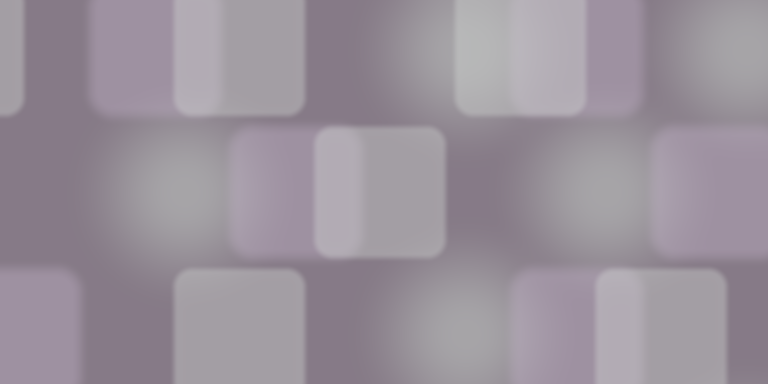
This background is drawn by a WebGL 1 fragment shader. Its source:

```glsl
precision highp float;
// Translucent rounded tiles on a mauve ground, in three layers at rising focus:
// far glows, soft lilac tiles, crisp pale tiles. Each layer shares one grid pitch
// and fills some of its cells, chosen by a modular rule for each row.

uniform vec2 u_resolution;

// Lengths are fractions of the canvas height.
const vec2 PITCH = vec2(0.366, 0.370);
const float HALF_SIZE = 0.1705;
const float CORNER = 0.036;
const float FIRST_ROW_Y = 0.129;

const vec3 GROUND = vec3(0.525, 0.480, 0.528);
const vec3 GLOW = vec3(0.650, 0.642, 0.655);
const vec3 LILAC = vec3(0.760, 0.697, 0.785);
const vec3 PALE = vec3(0.812, 0.828, 0.815);

float roundedBox(vec2 p, float halfSize, float radius) {
  vec2 q = abs(p) - halfSize + radius;
  return length(max(q, 0.0)) + min(max(q.x, q.y), 0.0) - radius;
}

// Rule is (step, phase, period, count): fills count columns of every period.
float isFilled(float column, vec4 rule) {
  return 1.0 - step(rule.w, mod(rule.x * column + rule.y + 0.5, rule.z));
}

vec4 rowRule(float row, vec4 low, vec4 middle, vec4 high) {
  float r = mod(row + 0.5, 3.0);
  return r < 1.0 ? low : (r < 2.0 ? middle : high);
}

// Coverage in x, strength of the lighter rim in y.
vec2 tileLayer(vec2 p, float firstX, float blur, vec4 low, vec4 middle, vec4 high) {
  vec2 origin = vec2(firstX, FIRST_ROW_Y);
  vec2 nearest = floor((p - origin) / PITCH + 0.5);
  float radius = min(HALF_SIZE, CORNER + blur);
  float clear = 1.0;
  float rim = 0.0;
  for (int j = -1; j <= 1; j++) {
    for (int i = -1; i <= 1; i++) {
      vec2 cell = nearest + vec2(float(i), float(j));
      float filled = isFilled(cell.x, rowRule(cell.y, low, middle, high));
      float d = roundedBox(p - origin - cell * PITCH, HALF_SIZE, radius);
      float cover = filled * (1.0 - smoothstep(-blur, blur, d));
      clear *= 1.0 - cover;
      rim = max(rim, cover * exp(-abs(d) / 0.014));
    }
  }
  return vec2(1.0 - clear, rim);
}

void main() {
  vec2 p = gl_FragCoord.xy / u_resolution.y;

  vec2 glow = tileLayer(p, 0.482, 0.145,
    vec4(1.0, -2.0, 6.0, 1.0), vec4(1.0, 0.0, 3.0, 1.0), vec4(4.0, -1.0, 7.0, 2.0));
  vec2 lilac = tileLayer(p, 0.405, 0.026,
    vec4(1.0, 1.0, 4.0, 1.0), vec4(1.0, -1.0, 3.0, 1.0), vec4(1.0, 0.0, 3.0, 1.0));
  vec2 pale = tileLayer(p, 0.6237, 0.012,
    vec4(1.0, 0.0, 3.0, 1.0), vec4(1.0, -1.0, 4.0, 1.0), vec4(4.0, 1.0, 7.0, 3.0));

  // Stack from far to near.
  vec3 color = mix(GROUND, GLOW, glow.x);
  color = mix(color, LILAC, 0.4 * lilac.x);
  color = mix(color, PALE, 0.4 * pale.x);
  color += 0.012 * (lilac.y + pale.y);

  gl_FragColor = vec4(color, 1.0);
}
```
